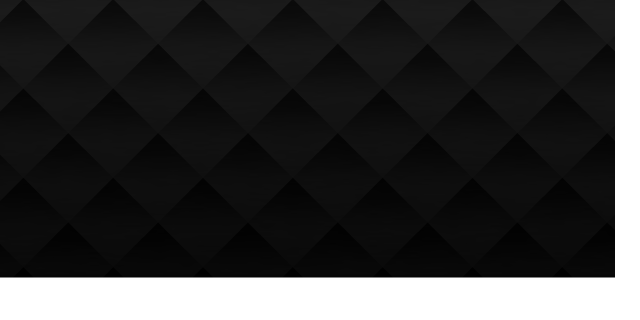
A WebGL 2 fragment shader for this pattern:

```glsl
#version 300 es
precision highp float;

uniform vec2 u_resolution;
out vec4 fragColor;

const vec2 CANVAS = vec2(2.0, 1.0);          // canvas measured in its own heights
const vec2 PANEL_CORNER = vec2(1.922, 0.133); // lower right corner of the dark panel
const vec2 APEX = vec2(0.073, 1.003);        // top tip of one diamond
const vec2 DIAMOND = vec2(0.2807, 0.2793);   // width and height of a diamond
const vec3 MARGIN_WHITE = vec3(1.0);
const int SAMPLES = 4;

float hash(vec2 p) {
    return fract(sin(dot(p, vec2(127.1, 311.7))) * 43758.5453);
}

float valueNoise(vec2 p) {
    vec2 cell = floor(p);
    vec2 f = fract(p);
    f = f * f * (3.0 - 2.0 * f);
    float lower = mix(hash(cell), hash(cell + vec2(1.0, 0.0)), f.x);
    float upper = mix(hash(cell + vec2(0.0, 1.0)), hash(cell + vec2(1.0)), f.x);
    return mix(lower, upper, f.y);
}

// Height inside a diamond: 0 at its top tip, 1 at its bottom tip
float diamondDepth(vec2 p, vec2 apex, vec2 size) {
    vec2 d = (p - apex) / size;
    vec2 slanted = fract(vec2(d.x - d.y, -d.x - d.y));
    return 0.5 * (slanted.x + slanted.y);
}

// Dark tips fade into lighter bodies, dimming down the panel
float quiltShade(vec2 p, float bottom) {
    float fall = pow(clamp((1.0 - p.y) / (1.0 - bottom), 0.0, 1.0), 0.8);
    float tipShade = mix(0.040, 0.002, fall);
    float bodyShade = mix(0.112, 0.036, fall);
    float depth = diamondDepth(p, APEX, DIAMOND);
    return mix(tipShade, bodyShade, smoothstep(0.0, 0.7, depth));
}

// Faint horizontal streaks
float streaks(vec2 p, float strength) {
    return (valueNoise(p * vec2(24.0, 130.0)) - 0.5) * strength;
}

vec3 scene(vec2 p, vec2 corner) {
    if (p.x > corner.x || p.y < corner.y) return MARGIN_WHITE;
    float shade = quiltShade(p, corner.y) + streaks(p, 0.005);
    // Thin shadow along the lower rim
    shade *= mix(0.6, 1.0, smoothstep(0.0, 0.012, p.y - corner.y));
    return vec3(max(shade, 0.0));
}

void main() {
    // Average a grid of samples to smooth every edge
    vec3 color = vec3(0.0);
    for (int y = 0; y < SAMPLES; y++) {
        for (int x = 0; x < SAMPLES; x++) {
            vec2 offset = (vec2(x, y) + 0.5) / float(SAMPLES) - 0.5;
            vec2 p = (gl_FragCoord.xy + offset) / u_resolution * CANVAS;
            color += scene(p, PANEL_CORNER);
        }
    }
    fragColor = vec4(color / float(SAMPLES * SAMPLES), 1.0);
}
```
